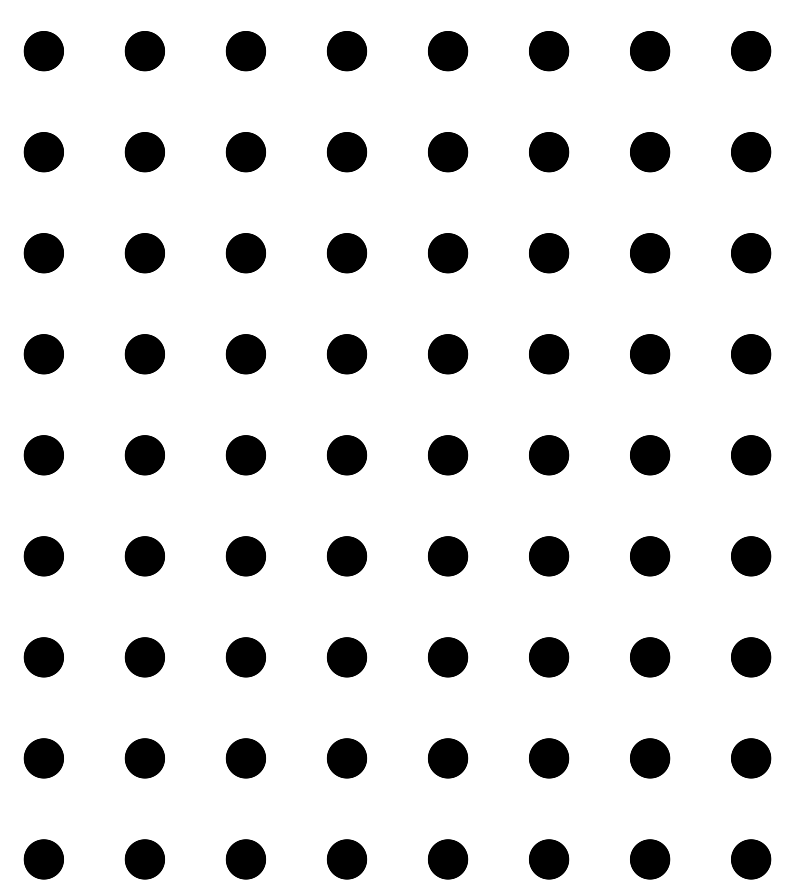
This pattern is drawn by a WebGL 2 fragment shader. Its source:

```glsl
#version 300 es
precision highp float;
// Black round dots on white in a square grid, eight across and nine down.
// The plane is folded into equal cells, each holding one circle drawn
// from its distance function with a smoothed edge.

uniform vec2 u_resolution;
out vec4 fragColor;

// All lengths are fractions of the canvas height.
const float PITCH = 0.11276;
const float DOT_RADIUS = 0.2 * PITCH;
const vec2 FIRST_DOT = vec2(0.0490, 0.0408); // lower left centre

const vec3 PAPER = vec3(1.0);
const vec3 INK = vec3(0.0);

// Offset from the nearest grid point.
vec2 repeatGrid(vec2 p, vec2 origin, float pitch) {
    vec2 cell = (p - origin) / pitch;
    return (fract(cell + 0.5) - 0.5) * pitch;
}

float circleDistance(vec2 p, float radius) {
    return length(p) - radius;
}

// Coverage of a shape, blended over one pixel at its edge.
float coverage(float dist, float pixel) {
    return 1.0 - smoothstep(-0.5 * pixel, 0.5 * pixel, dist);
}

void main() {
    float pixel = 1.0 / u_resolution.y;
    vec2 p = gl_FragCoord.xy * pixel;

    vec2 local = repeatGrid(p, FIRST_DOT, PITCH);
    float dots = coverage(circleDistance(local, DOT_RADIUS), pixel);

    fragColor = vec4(mix(PAPER, INK, dots), 1.0);
}
```
